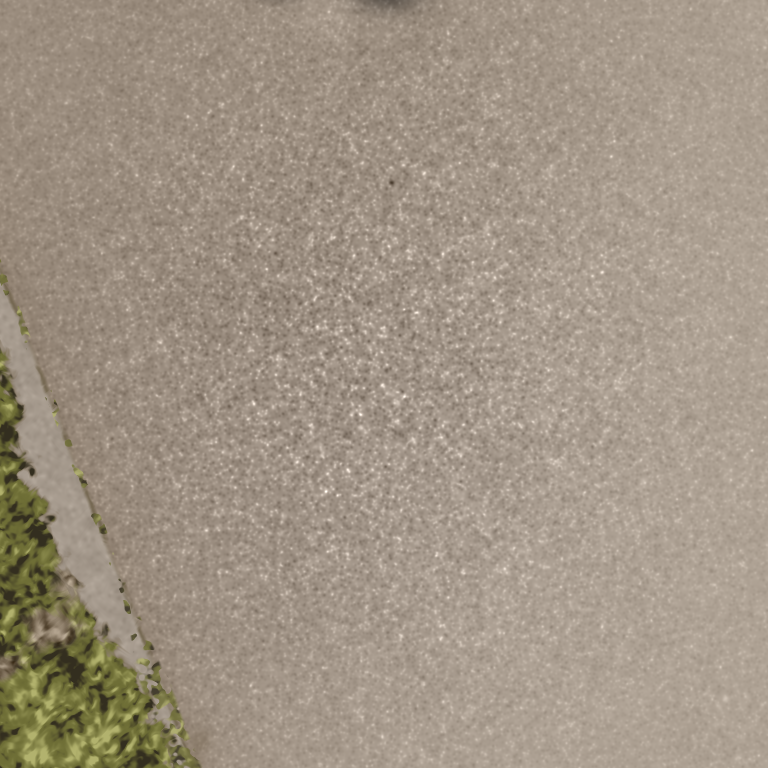
Give the GLSL for this texture, as a WebGL 1 fragment shader.

```glsl
precision highp float;
// Sunlit asphalt with a pale kerb and a weedy grass verge at lower left.
// Soft cellular splats make the stone grain and grass blades, layered sines
// the broad mottling, and a slanted signed distance separates the zones.
uniform vec2 u_resolution;

vec2 hash2(vec2 p) {
  return fract(sin(vec2(dot(p, vec2(127.1, 311.7)), dot(p, vec2(269.5, 183.3)))) * 43758.55);
}

// Sum of soft bright and dark dots, one per jittered cell, roughly -0.5 to 0.5
float splats(vec2 p) {
  vec2 cell = floor(p), f = fract(p);
  float sum = 0.0;
  for (int j = -1; j <= 1; j++) {
    for (int i = -1; i <= 1; i++) {
      vec2 o = vec2(float(i), float(j));
      vec2 h = hash2(cell + o);
      vec2 d = o + h - f;
      sum += (fract(h.x * 7.3 + h.y * 13.7) - 0.5) * exp(-4.0 * dot(d, d));
    }
  }
  return sum;
}

// Soft warped sine mottling, roughly -1 to 1
float mottle(vec2 p) {
  float sum = 0.0, amp = 0.5;
  for (int i = 0; i < 4; i++) {
    p += 0.6 * sin(p.yx * 1.3 + float(i));
    sum += amp * sin(p.x + 0.7 * p.y) * cos(p.y - 0.4 * p.x);
    p = mat2(1.5, 1.1, -1.1, 1.5) * p + 2.3;
    amp *= 0.6;
  }
  return sum;
}

float blob(vec2 p, vec2 centre, vec2 size) {
  vec2 q = (p - centre) / size;
  return exp(-dot(q, q));
}

vec3 asphalt(vec2 p) {
  float light = smoothstep(0.1, 1.05, p.x + 0.4 * (0.5 - p.y));
  vec3 col = mix(vec3(0.607, 0.552, 0.494), vec3(0.685, 0.636, 0.580), light);
  col += 0.010 * mottle(p * 9.0) + 0.009 * mottle(p.yx * 31.0);
  col += vec3(0.002, 0.004, 0.012) * blob(p, vec2(0.5, 0.4), vec2(0.4));
  col -= 0.010 * blob(p, vec2(0.4, 0.53), vec2(0.28, 0.3));

  // Grain is crisp in the middle and fades towards the borders
  float focus = 0.28 + 0.72 * blob(p, vec2(0.47, 0.53), vec2(0.36, 0.42));
  float grain = splats(p * 245.0) + 0.7 * splats(p.yx * 160.0 + 17.0) + 0.25 * splats(p * 85.0 + 41.0);
  // Bright chips stand out more than the dark gaps
  col += focus * (0.21 * grain + 0.22 * grain * abs(grain) * step(0.0, grain));

  // Shadow cut by the top border, the pale smear beside it, small spots
  col *= 1.0 - 0.45 * blob(p, vec2(0.505, 1.006), vec2(0.042, 0.021));
  col *= 1.0 - 0.15 * blob(p, vec2(0.365, 1.005), vec2(0.03, 0.012));
  col += 0.045 * blob(p, vec2(0.43, 0.975), vec2(0.04, 0.035));
  col -= 0.25 * blob(p, vec2(0.51, 0.762), vec2(0.0035));
  col += 0.14 * blob(p, vec2(0.945, 0.09), vec2(0.004));
  return col;
}

vec3 grass(vec2 p) {
  vec2 q = mat2(0.8, -0.6, 0.6, 0.8) * p + 0.008 * mottle(p * 45.0);
  float blades = splats(q * vec2(70.0, 150.0)) + 0.8 * splats(q.yx * vec2(80.0, 130.0) + 9.0);
  float lit = 0.37 + 0.85 * blades + 0.26 * mottle(p * 42.0) + 0.5 * splats(p * 32.0);
  lit += 0.2 * blob(p, vec2(0.06, 0.05), vec2(0.11, 0.08));
  lit -= 0.22 * blob(p, vec2(0.055, 0.29), vec2(0.03, 0.04));
  lit -= 0.2 * blob(p, vec2(0.02, 0.44), vec2(0.03));
  vec3 col = mix(vec3(0.20, 0.18, 0.12), vec3(0.43, 0.43, 0.21), smoothstep(0.0, 0.40, lit));
  col = mix(col, vec3(0.70, 0.70, 0.43), smoothstep(0.40, 0.95, lit));
  // Bare earth and dry leaves
  float bare = blob(p, vec2(0.065, 0.18), vec2(0.04, 0.028)) + blob(p, vec2(0.005, 0.13), vec2(0.025, 0.018));
  bare += 0.8 * blob(p, vec2(0.09, 0.25), vec2(0.022, 0.04));
  vec3 earth = vec3(0.52, 0.46, 0.38) + 0.4 * blades + 0.06 * mottle(p * 90.0);
  return mix(col, earth, smoothstep(0.25, 0.75, bare + 0.3 * mottle(p * 75.0)));
}

void main() {
  vec2 p = gl_FragCoord.xy / u_resolution;
  float wobble = mottle(p * 60.0);
  float tufts = splats(p * 75.0 + 3.0);
  // Positive on the road, negative towards the verge
  float road = p.x - (0.252 - 0.388 * p.y) + 0.002 * wobble;
  float kerbWidth = 0.025 + 0.043 * smoothstep(0.09, 0.24, p.y) - 0.024 * smoothstep(0.35, 0.55, p.y);
  float verge = road + kerbWidth + 0.014 * wobble + 0.035 * tufts;

  // Road darkens and browns gently towards the kerb
  vec3 col = asphalt(p);
  col *= 1.0 - vec3(0.05, 0.065, 0.085) * exp(-abs(road) * 22.0);
  vec3 kerb = vec3(0.645, 0.60, 0.55) + 0.03 * mottle(p * 70.0) + 0.08 * splats(p * 150.0);
  col = mix(kerb, col, smoothstep(-0.004, 0.004, road));

  // Broken joint of dirt, then weeds in clumps that thicken near the bottom
  float patches = smoothstep(-0.15, 0.35, mottle(p * 47.0 + 4.0));
  float joint = 1.0 - smoothstep(0.0, 0.006, abs(road));
  col = mix(col, vec3(0.40, 0.35, 0.25), joint * (0.2 + 0.5 * patches));
  float low = 1.0 - smoothstep(0.1, 0.24, p.y);
  float clump = tufts + 0.6 * splats(p * 140.0) + 0.22 * low - 0.12;
  float reach = 1.0 - smoothstep(0.2, 1.0, abs(road + 0.008 * low) / mix(0.008, 0.026, low));
  float sprout = smoothstep(0.0, 0.12, clump) * smoothstep(0.1, 0.5, reach);
  col = mix(col, grass(p + 0.3), 0.85 * sprout);
  col = mix(col, vec3(0.45, 0.39, 0.31), 0.5 * blob(p, vec2(0.262, 0.025), vec2(0.014, 0.03)) * (0.6 + wobble));

  // Verge with a soft earthy shadow along its ragged rim
  col = mix(col, vec3(0.46, 0.40, 0.31), 0.55 * (1.0 - smoothstep(0.0, 0.011, verge)));
  col = mix(grass(p), col, smoothstep(-0.004, 0.004, verge));
  gl_FragColor = vec4(clamp(col, 0.0, 1.0), 1.0);
}
```
